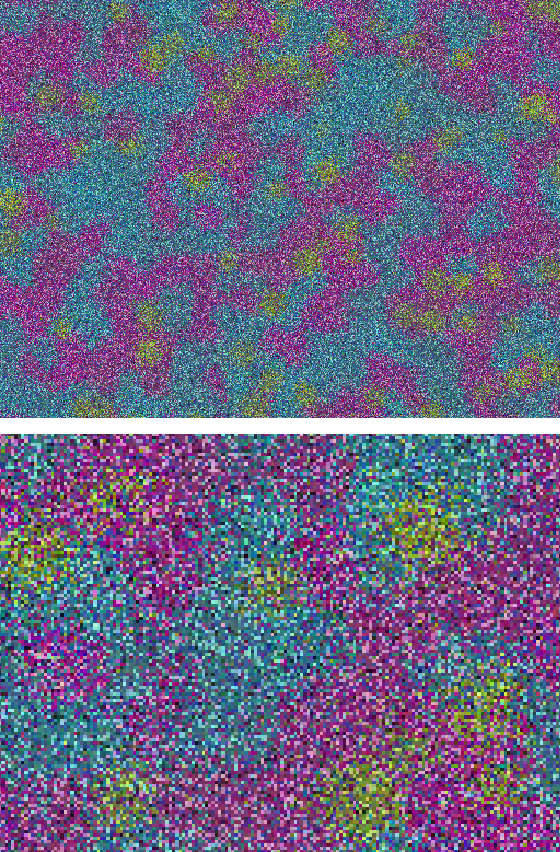
Top, the full canvas; bottom, a detail of the centre.
This texture is drawn by a Shadertoy shader. Its source:

```glsl
// Sizes, in canvas heights
const float GRAIN_ROWS = 382.0;
const float PATCH_SIZE = 0.066;
const float SPOT_SIZE = 0.066;
const float SCATTER_NEAR = 0.027;
const float SCATTER_FAR = 0.120;

// Shares and strengths
const float TEAL_SHARE = 0.54;
const float SPOT_SHARE = 0.21;
const float FLECK_SHARE = 0.22;
const float BLUE_SHARE = 0.13;
const float DARK_SHARE = 0.10;
const float CHANNEL_JITTER = 0.34;

// Each hue has a muted ground, a vivid ground and a pale fleck
const vec3 TEAL_MUTED = vec3(0.25, 0.41, 0.45);
const vec3 TEAL_VIVID = vec3(0.15, 0.51, 0.58);
const vec3 TEAL_FLECK = vec3(0.50, 0.80, 0.81);
const vec3 MAGENTA_MUTED = vec3(0.48, 0.20, 0.41);
const vec3 MAGENTA_VIVID = vec3(0.60, 0.09, 0.52);
const vec3 MAGENTA_FLECK = vec3(0.79, 0.57, 0.76);
const vec3 OLIVE_MUTED = vec3(0.39, 0.46, 0.28);
const vec3 OLIVE_VIVID = vec3(0.52, 0.60, 0.10);
const vec3 OLIVE_FLECK = vec3(0.70, 0.82, 0.40);
const vec3 BLUE_GRAIN = vec3(0.21, 0.25, 0.61);

// Three random values for a lattice cell
vec3 hash3(vec2 cell, float seed) {
    uvec3 v = uvec3(ivec3(vec3(cell, seed)) + 4096);
    v = v * 1664525u + 1013904223u;
    v.x += v.y * v.z; v.y += v.z * v.x; v.z += v.x * v.y;
    v ^= v >> 16u;
    v.x += v.y * v.z; v.y += v.z * v.x; v.z += v.x * v.y;
    return vec3(v >> 8u) / 16777216.0;
}

// Cellular noise: cell id of the nearest jittered centre, and its distance
vec3 nearestCentre(vec2 p, float seed) {
    vec2 home = floor(p);
    vec3 nearest = vec3(home, 9.0);
    for (int y = -1; y <= 1; y++) {
        for (int x = -1; x <= 1; x++) {
            vec2 cell = home + vec2(x, y);
            float d = distance(p, cell + hash3(cell, seed).xy);
            if (d < nearest.z) nearest = vec3(cell, d);
        }
    }
    return nearest;
}

void mainImage(out vec4 fragColor, in vec2 fragCoord) {
    vec2 grain = floor(fragCoord / iResolution.y * GRAIN_ROWS);
    vec3 dice = hash3(grain, 1.0);
    vec3 toss = hash3(grain, 2.0);
    vec3 jitter = hash3(grain, 3.0) - 0.5;

    // Long-tailed scatter breaks patch borders into loose grains
    float angle = 6.2832 * dice.x;
    float reach = mix(SCATTER_NEAR * dice.y, SCATTER_FAR, pow(dice.y, 7.0));
    vec2 p = (grain + 0.5) / GRAIN_ROWS + reach * vec2(cos(angle), sin(angle));

    // Teal and magenta patches
    vec3 patchCell = nearestCentre(p / PATCH_SIZE, 4.0);
    vec3 trait = hash3(patchCell.xy, 5.0);
    float vivid = trait.y;
    bool teal = trait.x < TEAL_SHARE;
    vec3 ground = teal ? mix(TEAL_MUTED, TEAL_VIVID, vivid)
                       : mix(MAGENTA_MUTED, MAGENTA_VIVID, vivid);
    vec3 fleck = teal ? TEAL_FLECK : MAGENTA_FLECK;

    // Sparse small olive spots
    vec3 spotCell = nearestCentre(p / SPOT_SIZE, 6.0);
    vec3 spot = hash3(spotCell.xy, 7.0);
    float spotRadius = mix(0.26, 0.52, spot.z);
    if (spot.x < SPOT_SHARE && spotCell.z < spotRadius) {
        vivid = spot.y;
        ground = mix(OLIVE_MUTED, OLIVE_VIVID, vivid);
        fleck = OLIVE_FLECK;
    }

    // Grain tones: pale, blue, dark or plain ground
    vec3 color = ground;
    if (toss.x < FLECK_SHARE) color = mix(ground, fleck, 0.6 + 0.6 * toss.y);
    else if (toss.x < FLECK_SHARE + BLUE_SHARE) color = mix(ground, BLUE_GRAIN, 0.75);
    else if (toss.x > 1.0 - DARK_SHARE) color *= 0.35 + 0.45 * toss.y;
    color += jitter * CHANNEL_JITTER * mix(0.5, 1.1, vivid);

    fragColor = vec4(clamp(color, 0.0, 1.0), 1.0);
}
```
